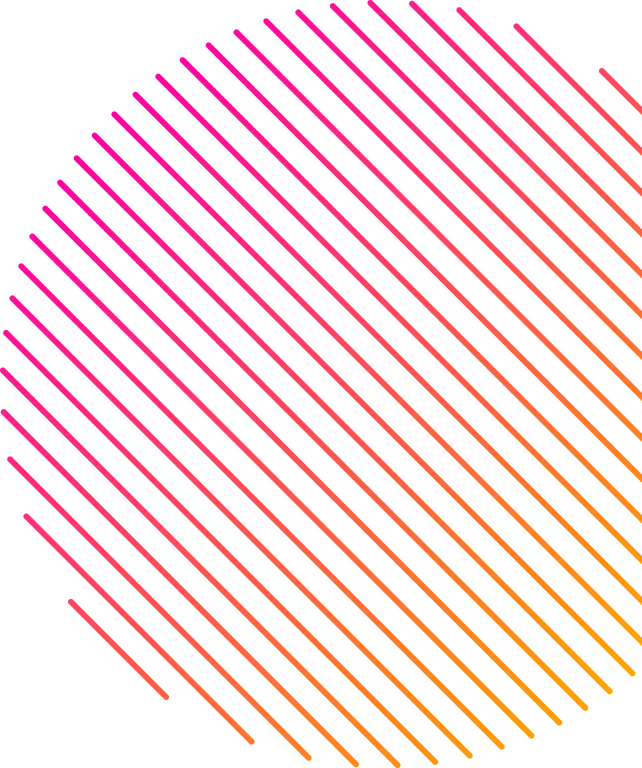
Write a Shadertoy shader that draws this background.

```glsl
// A disc of parallel round-capped diagonal strokes, magenta to orange on white.

// Distance to the nearest stroke; q = (position along, position across) the strokes.
float strokeDistance(vec2 q, float discRadius) {
    float spacing = 0.0376;
    float lineOffset = spacing * clamp(round(q.y / spacing), -13.0, 13.0);
    float halfLength = sqrt(discRadius * discRadius - lineOffset * lineOffset);
    return length(vec2(max(abs(q.x) - halfLength, 0.0), q.y - lineOffset)) - 0.0038;
}

void mainImage(out vec4 fragColor, in vec2 fragCoord) {
    // Disc centre at the origin, in units of canvas height
    vec2 p = fragCoord / iResolution.y - 0.5;
    float discRadius = 0.4966;

    // Rotate so that x runs down-right along the strokes
    vec2 q = vec2(p.x - p.y, p.x + p.y) * sqrt(0.5);

    // Gradient along the strokes
    float t = clamp(0.5 + 0.5 * q.x / discRadius, 0.0, 1.0);
    vec3 magenta = vec3(1.0, 0.0, 0.65);
    vec3 orange = vec3(1.0, 0.65, 0.0);
    vec3 strokeColor = mix(magenta, orange, t);

    // Smooth edges over one pixel
    float coverage = clamp(0.5 - strokeDistance(q, discRadius) * iResolution.y, 0.0, 1.0);
    fragColor = vec4(mix(vec3(1.0), strokeColor, coverage), 1.0);
}
```
